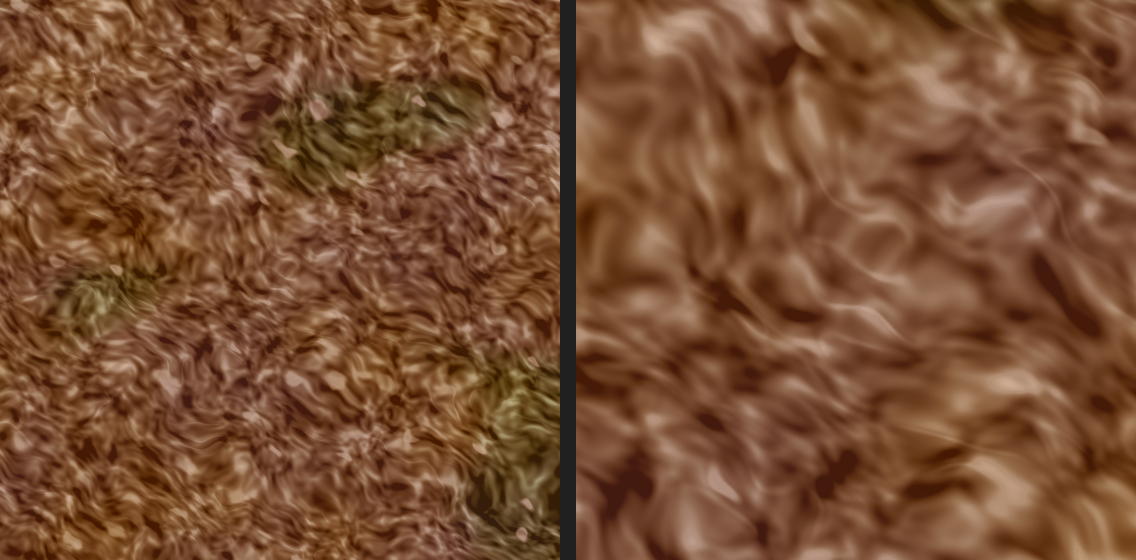
Left: the whole. Right: its middle third, enlarged.
Give the GLSL for this texture, as a WebGL 1 fragment shader.

```glsl
precision highp float;
uniform vec2 u_resolution;

vec2 hash2(vec2 p) {
  vec3 q = fract(p.xyx * vec3(0.1031, 0.1030, 0.0973));
  q += dot(q, q.yzx + 33.33);
  return fract((q.xx + q.yz) * q.zy);
}

float cornerSlope(vec2 cell, vec2 offset) {
  float angle = 6.2832 * hash2(cell + 57.0).x;
  return dot(vec2(cos(angle), sin(angle)), offset);
}

// Gradient noise centred on zero
float noise(vec2 p) {
  vec2 i = floor(p), f = p - i;
  vec2 u = f * f * f * (f * (f * 6.0 - 15.0) + 10.0);
  vec2 e = vec2(1.0, 0.0);
  float low = mix(cornerSlope(i, f), cornerSlope(i + e, f - e), u.x);
  float high = mix(cornerSlope(i + e.yx, f - e.yx), cornerSlope(i + 1.0, f - 1.0), u.x);
  return mix(low, high, u.y);
}

// Turns the axes so x runs along the falling grain
vec2 alongGrain(vec2 p) {
  return vec2(0.82 * p.x - 0.57 * p.y, 0.57 * p.x + 0.82 * p.y);
}

// Scattered pale stones with ragged edges
float stones(vec2 p) {
  vec2 q = p * 11.0;
  q += 0.16 * vec2(noise(p * 38.0), noise(p * 38.0 + 91.0));
  vec2 cell = floor(q);
  float cover = 0.0;
  for (int y = -1; y <= 1; y++) {
    for (int x = -1; x <= 1; x++) {
      vec2 id = cell + vec2(float(x), float(y));
      vec2 kind = hash2(id + 211.0);
      vec2 d = alongGrain(q - id - hash2(id + 17.0));
      float radius = mix(0.10, 0.23, kind.y * kind.y);
      float shape = length(d * vec2(0.65, 1.25));
      float body = 1.0 - smoothstep(radius * 0.55, radius * 1.2, shape);
      cover = max(cover, body * step(kind.x, 0.27));
    }
  }
  return cover;
}

// Soil colours from deep gaps to pale grit
vec3 soilColour(float tone) {
  vec3 c = mix(vec3(0.27, 0.10, 0.03), vec3(0.38, 0.20, 0.08), clamp((tone + 2.0) / 0.85, 0.0, 1.0));
  c = mix(c, vec3(0.44, 0.26, 0.15), clamp((tone + 1.15) / 0.7, 0.0, 1.0));
  c = mix(c, vec3(0.51, 0.33, 0.21), clamp((tone + 0.45) / 0.75, 0.0, 1.0));
  c = mix(c, vec3(0.58, 0.42, 0.30), clamp((tone - 0.3) / 0.8, 0.0, 1.0));
  c = mix(c, vec3(0.70, 0.56, 0.46), clamp((tone - 1.1) / 0.9, 0.0, 1.0));
  return mix(c, vec3(0.84, 0.72, 0.63), clamp((tone - 2.2) / 1.4, 0.0, 1.0));
}

void main() {
  vec2 p = gl_FragCoord.xy / u_resolution;

  // Bend the grain so its direction wanders
  vec2 bend = vec2(noise(p * 7.0 + 3.0), noise(p * 7.0 + 40.0)) * 0.045;
  bend += vec2(noise(p * 24.0 + 8.0), noise(p * 24.0 + 70.0)) * 0.012;
  vec2 g = alongGrain(p + bend) * vec2(0.62, 1.0);

  // Broad patches, clumps, grit and fine crumbs
  float tone = 0.9 * noise(p * vec2(3.0, 5.0) + 12.0);
  tone += 1.3 * noise(g * 14.0 + 5.0);
  tone += 2.5 * noise(g * 31.0 + 23.0);
  tone += 2.9 * noise(g * 56.0 + 131.0);
  tone += 1.7 * noise(g * 102.0 + 77.0);

  // Thin pale straws and small dark pits
  float straw = 1.0 - smoothstep(0.0, 0.09, abs(noise(g * vec2(24.0, 34.0) + 161.0)));
  tone += 0.7 * straw * smoothstep(0.05, 0.3, noise(g * 17.0 + 190.0));
  tone -= 1.3 * smoothstep(0.22, 0.5, noise(g * 37.0 + 240.0));

  float stone = stones(p);
  tone = mix(tone, 2.1 + 0.35 * tone, stone * 0.85);

  // Olive growth and drifts of ochre and mauve earth
  float olive = smoothstep(0.12, 0.45, noise(p * vec2(2.6, 4.4) + 31.0)) * (1.0 - stone);
  float drift = noise(p * vec2(3.0, 4.5) + 63.0) + 0.5 * noise(p * 11.0 + 99.0);
  vec3 colour = soilColour(tone - 0.45 * olive);
  colour += olive * vec3(-0.06, 0.015, -0.025);
  colour += drift * vec3(0.015, 0.0, -0.085);

  gl_FragColor = vec4(clamp(colour, 0.0, 1.0), 1.0);
}
```
